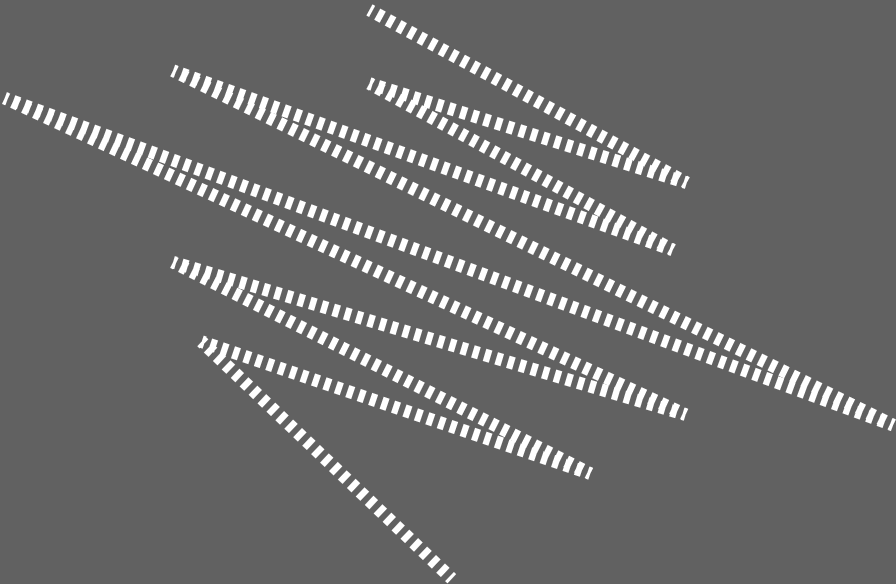
A Shadertoy shader for this background:

```glsl
// Dashed white zigzag ribbon running down a flat grey ground.

// Corners of the zigzag, in units of canvas height.
const vec2 corners[12] = vec2[12](
    vec2(0.632, 0.983), vec2(1.175, 0.687), vec2(0.632, 0.857),
    vec2(1.151, 0.572), vec2(0.296, 0.879), vec2(1.528, 0.272),
    vec2(0.008, 0.832), vec2(1.173, 0.290), vec2(0.296, 0.551),
    vec2(1.010, 0.189), vec2(0.345, 0.415), vec2(0.773, 0.009));

// Coverage of a one-pixel box filter at signed distance d from an edge.
float coverage(float d, float pixel) {
    return clamp(0.5 - d / pixel, 0.0, 1.0);
}

// Dashed stroke from a to b, with half a dash at either end.
float dashedStroke(vec2 p, vec2 a, vec2 b, float pixel) {
    float len = length(b - a);
    vec2 dir = (b - a) / len;
    vec2 rel = p - a;
    float along = dot(rel, dir);
    float across = abs(dot(rel, vec2(-dir.y, dir.x)));

    // Fit a whole number of dash periods between the corners.
    float period = len / round(len / 0.0207);
    float toDash = abs(mod(along + 0.5 * period, period) - 0.5 * period);

    float dash = coverage(toDash - 0.26 * period, pixel);
    float side = coverage(across - 0.0109, pixel);
    float ends = coverage(max(-along, along - len), pixel);
    return dash * side * ends;
}

void mainImage(out vec4 fragColor, in vec2 fragCoord) {
    float pixel = 1.0 / iResolution.y;
    // Stretch to the 512:334 layout at any canvas shape.
    vec2 p = fragCoord / iResolution.xy * vec2(512.0 / 334.0, 1.0);

    // Merge the strokes between successive corners.
    float ribbon = 0.0;
    for (int i = 0; i < 11; i++) {
        ribbon = max(ribbon, dashedStroke(p, corners[i], corners[i + 1], pixel));
    }

    vec3 ground = vec3(0.38);
    vec3 white = vec3(1.0);
    fragColor = vec4(mix(ground, white, ribbon), 1.0);
}
```
